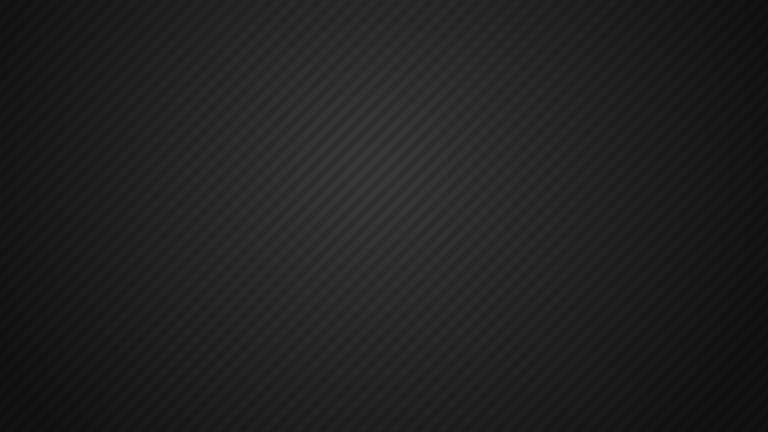
A WebGL 1 fragment shader for this pattern:

```glsl
precision mediump float;
// Dark diagonal pinstripes at 45 degrees under a soft off-centre glow.
// A radial falloff sets the base grey; a repeating antialiased band
// lifts every other stripe, a little more where the glow is strong.

uniform vec2 u_resolution;

#define STRIPES_ACROSS 48.0           // repeats over the canvas width
#define STRIPE_DUTY 0.5               // lit share of each repeat
#define STRIPE_PHASE 0.0              // shift, in repeats
#define STRIPE_LIFT_EDGE 0.018        // stripe contrast in the dark
#define STRIPE_LIFT_GLOW 0.030        // stripe contrast in the glow
#define GLOW_CENTRE vec2(0.485, 0.61) // as shares of width and height
#define GLOW_RADIUS 0.92              // in canvas heights
#define GLOW_SOFTNESS 0.05            // rounding of the glow's peak
#define GREY_GLOW 0.205
#define GREY_EDGE 0.064

// Glow strength: 1 at the centre, falling evenly to 0 at the radius.
float glowAt(vec2 uv, float aspect) {
  vec2 offset = (uv - GLOW_CENTRE) * vec2(aspect, 1.0);
  float dist = sqrt(dot(offset, offset) + GLOW_SOFTNESS * GLOW_SOFTNESS);
  float level = 1.0 - (dist - GLOW_SOFTNESS) / GLOW_RADIUS;
  // Smooth maximum with zero keeps the outer rim from showing.
  return 0.5 * (level + sqrt(level * level + 0.002));
}

// Coverage of the lit bands, which rise from lower left to upper right.
float stripeAt(vec2 uv, float aspect) {
  float across = (uv.x - uv.y / aspect) * STRIPES_ACROSS + STRIPE_PHASE;
  float pixel = 1.4142 * STRIPES_ACROSS / u_resolution.x;
  float fromMiddle = abs(fract(across) - 0.5);
  return clamp((0.5 * STRIPE_DUTY - fromMiddle) / pixel + 0.5, 0.0, 1.0);
}

void main() {
  vec2 uv = gl_FragCoord.xy / u_resolution;
  float aspect = u_resolution.x / u_resolution.y;

  float glow = glowAt(uv, aspect);
  float base = mix(GREY_EDGE, GREY_GLOW, glow);

  // Stripes swing evenly about the base grey.
  float lift = mix(STRIPE_LIFT_EDGE, STRIPE_LIFT_GLOW, glow);
  float grey = base + lift * (stripeAt(uv, aspect) - 0.5);

  gl_FragColor = vec4(vec3(grey), 1.0);
}
```
